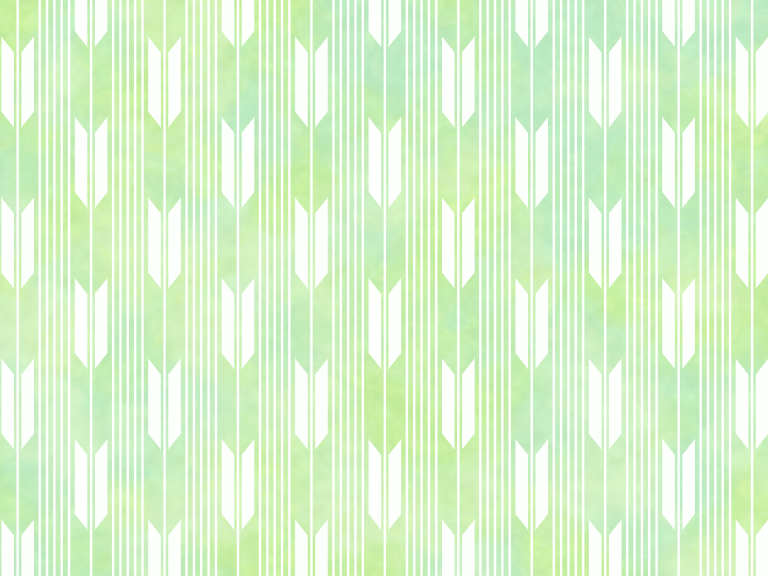
This pattern is drawn by a Shadertoy shader. Its source:

```glsl
// Green watercolour cloth with white arrow-feather columns and fine stripes.

const vec3 WHITE = vec3(0.99, 1.00, 0.99);
const vec3 LIME  = vec3(0.77, 0.935, 0.62);
const vec3 MINT  = vec3(0.735, 0.92, 0.76);
const vec3 PALE  = vec3(0.85, 0.955, 0.77);
const vec3 LEMON = vec3(0.86, 0.96, 0.62);

// Lengths are fractions of the canvas height.
const vec2 CELL = vec2(0.1275, 0.2795);   // column spacing, feather spacing
const vec2 ANCHOR = vec2(0.0015, 0.4384); // a feather centre, x from mid canvas
const float STRIPE_HALF = 0.0021;
const float WING_MID = 0.0174;            // vane centre, from the shaft
const float WING_HALF = 0.0109;
const float WING_RISE = 0.0651;           // half height of a vane
const float WING_SLOPE = 1.27;

float hash(vec2 p) {
    vec3 q = fract(vec3(p.xyx) * 0.1031);
    q += dot(q, q.yzx + 33.33);
    return fract((q.x + q.y) * q.z);
}

float noise(vec2 p) {
    vec2 i = floor(p), f = fract(p);
    f = f * f * (3.0 - 2.0 * f);
    return mix(mix(hash(i), hash(i + vec2(1, 0)), f.x),
               mix(hash(i + vec2(0, 1)), hash(i + vec2(1, 1)), f.x), f.y);
}

float fbm(vec2 p) {
    float sum = 0.0, gain = 0.5;
    for (int i = 0; i < 5; i++) {
        sum += gain * noise(p);
        p = mat2(1.6, 1.2, -1.2, 1.6) * p + 17.3;
        gain *= 0.5;
    }
    return sum;
}

// Soft round dabs of paint scattered over a jittered grid.
float dabs(vec2 p) {
    vec2 cell = floor(p);
    float paint = 0.0;
    for (int y = -1; y <= 1; y++)
    for (int x = -1; x <= 1; x++) {
        vec2 id = cell + vec2(x, y);
        vec2 centre = id + vec2(hash(id), hash(id + 41.7));
        float radius = mix(0.15, 0.65, hash(id + 9.2));
        float edge = smoothstep(radius, radius * 0.6, length(p - centre));
        paint = max(paint, edge * hash(id + 73.1));
    }
    return paint;
}

vec3 watercolour(vec2 p) {
    vec2 warped = p + 0.04 * vec2(noise(p * 22.0), noise(p * 22.0 + 31.0));
    float hue = smoothstep(0.3, 0.68, fbm(warped * 6.0 + 3.0));
    float wash = smoothstep(0.38, 0.72, fbm(warped * 7.0 + 57.0));
    vec3 colour = mix(LIME, MINT, hue);
    colour = mix(colour, PALE, 0.75 * wash);
    colour = mix(colour, LEMON, 0.4 * dabs(warped * 38.0) * (1.0 - hue));
    colour = mix(colour, PALE, 0.3 * dabs(warped * 55.0 + 20.0));
    return colour + 0.06 * (fbm(p * 45.0) - 0.5);
}

float coverage(float dist, float pixel) {
    return clamp(0.5 - dist / pixel, 0.0, 1.0);
}

// Shaft on the column axis and five stripes midway between columns.
float stripes(float x) {
    float pitch = CELL.x / 10.0;
    float slot = round(x / pitch);
    float line = abs(x - slot * pitch) - STRIPE_HALF;
    return abs(abs(slot) - 1.5) < 1.0 ? pitch : line;
}

// Two slanted vanes, mirrored about the shaft.
float feather(vec2 p) {
    float x = abs(p.x) - WING_MID;
    float slant = abs(p.y - WING_SLOPE * x) - WING_RISE;
    return max(abs(x) - WING_HALF, slant / length(vec2(1.0, WING_SLOPE)));
}

void mainImage(out vec4 fragColor, in vec2 fragCoord) {
    float pixel = 1.0 / iResolution.y;
    vec2 p = vec2(fragCoord.x - 0.5 * iResolution.x, fragCoord.y) * pixel;

    // Alternate columns drop by half a repeat.
    vec2 q = p - ANCHOR;
    float column = round(q.x / CELL.x);
    q.x -= column * CELL.x;
    q.y += 0.5 * CELL.y * mod(column, 2.0);
    q.y -= CELL.y * round(q.y / CELL.y);

    float white = coverage(min(stripes(q.x), feather(q)), pixel);
    fragColor = vec4(mix(watercolour(p + 4.0), WHITE, white), 1.0);
}
```
